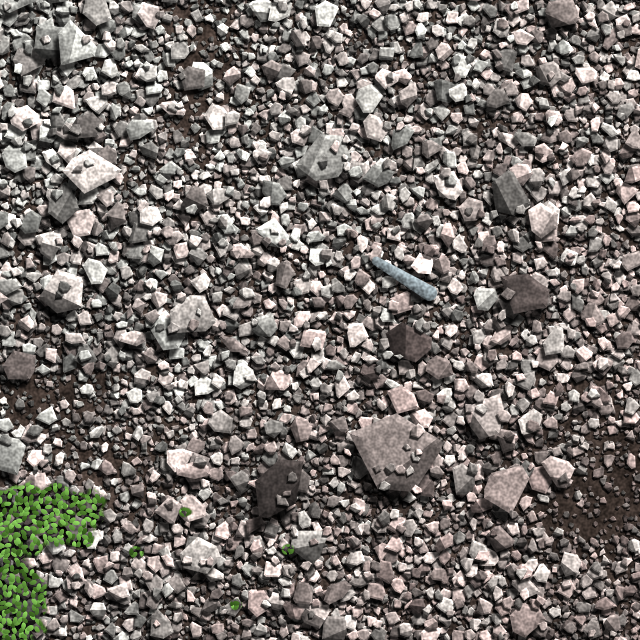
This texture is drawn by a three.js fragment shader. Its source:

```glsl
// Sunlit scree of angular stones on dark soil, with green tufts and a weathered stick.
varying vec2 vUv;

const float TAU = 6.2831853;
const float EDGE = 0.0011;             // edge softness, canvas units
const vec2 SUN = vec2(0.45, 0.89);     // direction towards the light
const float SHADOW_REACH = 0.42;       // shadow length per stone radius
const float SHADOW_DEPTH = 0.24;       // light left inside a shadow
const float STONE_DARK = 0.45;
const float STONE_LIGHT = 1.02;
const vec3 SOIL_DARK = vec3(0.14, 0.115, 0.10);
const vec3 SOIL_LIGHT = vec3(0.38, 0.32, 0.29);
const vec3 TINT_GREY = vec3(0.96, 0.96, 0.93);
const vec3 TINT_PINK = vec3(1.04, 0.92, 0.89);
const vec3 LEAF_DARK = vec3(0.20, 0.34, 0.10);
const vec3 LEAF_LIGHT = vec3(0.54, 0.80, 0.36);
const vec3 STICK_COLOR = vec3(0.60, 0.65, 0.67);

float grain;   // fine surface roughness, shared by all stones

float hash(vec2 p) {
  vec3 q = fract(p.xyx * 0.1031);
  q += dot(q, q.yzx + 33.33);
  return fract((q.x + q.y) * q.z);
}

vec2 hash2(vec2 p) { return vec2(hash(p + 3.7), hash(p + 91.3)); }

float corner(vec2 id, vec2 offset) {
  float a = TAU * hash(id);
  return dot(vec2(cos(a), sin(a)), offset);
}

float gradNoise(vec2 p) {
  vec2 i = floor(p), f = fract(p), e = vec2(0.0, 1.0);
  vec2 u = f * f * f * (f * (f * 6.0 - 15.0) + 10.0);
  return mix(mix(corner(i, f), corner(i + e.yx, f - e.yx), u.x),
             mix(corner(i + e, f - e), corner(i + 1.0, f - 1.0), u.x), u.y);
}

float spot(vec2 p, vec2 centre, vec2 size) {
  vec2 d = (p - centre) / size;
  return exp(-dot(d, d));
}

// Where soil shows through, and where the stones are large
float bareSoil(vec2 p) {
  float b = spot(p, vec2(0.30, 0.91), vec2(0.07, 0.12)) + spot(p, vec2(0.07, 0.37), vec2(0.13, 0.08))
          + spot(p, vec2(0.93, 0.21), vec2(0.13, 0.10)) + 0.8 * spot(p, vec2(0.19, 0.27), vec2(0.08, 0.05));
  return clamp(b + 0.7 * gradNoise(p * 7.0 + 4.0) - 0.03, 0.0, 1.0);
}

float coarse(vec2 p) { return spot(p, vec2(0.06, 0.80), vec2(0.18, 0.24)); }

// One convex stone with cast shadow, split facet and bevelled rim
void stone(inout vec3 col, vec2 q, float r, vec2 key, float aa, float tone, float pink) {
  float turn = TAU * hash(key + 1.7), slim = 0.5 * hash(key + 2.9);
  float dist = -9.0, shade = -9.0;
  vec2 rim = SUN;
  for (int k = 0; k < 6; k++) {
    vec2 h = hash2(key + float(k) * 3.17 + 0.61);
    float a = turn + (float(k) + 0.8 * (h.x - 0.5)) * TAU / 6.0;
    vec2 n = vec2(cos(a), sin(a));
    float reach = r * mix(0.65, 1.05, h.y) * (1.0 - slim * abs(sin(a - turn)));
    float d = dot(q, n) - reach;
    if (d > dist) { dist = d; rim = n; }
    shade = max(shade, dot(q + SUN * r * SHADOW_REACH, n) - reach);
  }
  col *= mix(1.0, SHADOW_DEPTH, smoothstep(0.08 * r + aa, -0.12 * r, shade));
  float facetTurn = TAU * hash(key + 4.3);
  vec2 facetDir = vec2(cos(facetTurn), sin(facetTurn));
  float facet = smoothstep(-aa, aa, dot(q, facetDir) - r * mix(0.0, 0.5, hash(key + 5.9)));
  float value = tone * mix(STONE_DARK, STONE_LIGHT, hash(key + 6.1));
  value *= 1.0 + 0.35 * dot(hash2(key + 7.7) - 0.5, q / r);
  value *= mix(1.0, 0.78 + 0.34 * dot(facetDir, SUN), facet);
  value *= 1.0 + 0.32 * dot(rim, SUN) * smoothstep(-0.24 * r, -0.12 * r, dist);
  vec3 tint = mix(TINT_GREY, TINT_PINK, clamp(hash(key + 8.3) * 0.9 + pink, 0.0, 1.0));
  col = mix(col, value * (1.0 + grain) * tint, smoothstep(aa, -aa, dist));
}

// Jittered grid of stones; bareLoss thins it on soil, coarseGain adds to it
void stoneLayer(inout vec3 col, vec2 p, float cells, float cover, float bareLoss, float coarseGain, float tone) {
  vec2 g = p * cells, id = floor(g);
  for (int j = -1; j <= 1; j++) for (int i = -1; i <= 1; i++) {
    vec2 cell = id + vec2(float(i), float(j));
    vec2 key = cell + cells * 1.37;
    vec2 centre = cell + 0.15 + 0.7 * hash2(key);
    if (length(g - centre) > 1.15) continue;
    vec2 at = centre / cells;
    float chance = cover * (1.0 - bareLoss * bareSoil(at)) + coarseGain * coarse(at);
    if (hash(key + 5.3) > chance) continue;
    float r = mix(0.42, 0.74, hash(key + 9.1));
    stone(col, g - centre, r, key, EDGE * cells, tone, 0.35 * (at.x - at.y));
  }
}

// Small leaves scattered where the tufts grow
void leaves(inout vec3 col, vec2 p) {
  float grow = spot(p, vec2(0.07, 0.20), vec2(0.10, 0.045)) + spot(p, vec2(0.01, 0.06), vec2(0.06, 0.09));
  for (int k = 0; k < 6; k++) {
    vec2 at = vec2(0.05 + 0.08 * float(k), 0.05 + 0.24 * hash(vec2(float(k), 2.4)));
    grow += 0.65 * spot(p, at, vec2(0.016, 0.012));
  }
  grow += 0.3 * gradNoise(p * 38.0);
  if (grow < 0.3) return;
  col *= mix(1.0, 0.45, smoothstep(0.3, 0.5, grow));
  vec2 g = p * 110.0, id = floor(g);
  for (int j = -1; j <= 1; j++) for (int i = -1; i <= 1; i++) {
    vec2 cell = id + vec2(float(i), float(j));
    vec2 q = g - cell - hash2(cell + 0.4);
    float a = TAU * hash(cell + 2.2), h = hash(cell + 6.6);
    float d = length(vec2(dot(q, vec2(cos(a), sin(a))), 1.6 * dot(q, vec2(-sin(a), cos(a))))) - 0.62;
    float alpha = smoothstep(0.12, -0.12, d) * smoothstep(0.36, 0.46, grow);
    col = mix(col, mix(LEAF_DARK, LEAF_LIGHT, h) * (1.0 + 0.3 * dot(q, SUN)), alpha);
  }
}

// Tapered round stick and its shadow
void stick(inout vec3 col, vec2 p) {
  vec2 a = vec2(0.588, 0.592), axis = vec2(0.083, -0.050);
  float t = clamp(dot(p - a, axis) / dot(axis, axis), 0.0, 1.0);
  vec2 q = p - a - axis * t;
  float r = mix(0.007, 0.012, t);
  col *= mix(1.0, 0.3, smoothstep(0.004, -0.004, length(q + SUN * 0.009) - r));
  float light = 0.88 + 0.35 * dot(q, SUN) / r + grain;
  col = mix(col, STICK_COLOR * light, smoothstep(EDGE, -EDGE, length(q) - r));
}

void main() {
  vec2 p = vUv;
  grain = 0.30 * gradNoise(p * 95.0) + 0.34 * gradNoise(p * 230.0 + 7.0);
  float crumbs = 0.5 + 0.5 * gradNoise(p * 24.0) + 1.6 * grain;
  vec3 col = mix(SOIL_DARK, SOIL_LIGHT, clamp(crumbs, 0.0, 1.0));

  // Stones from grit to cobbles
  stoneLayer(col, p, 125.0, 0.62, 0.35, 0.0, 0.70);
  stoneLayer(col, p, 74.0, 0.85, 0.85, 0.0, 0.92);
  stoneLayer(col, p, 48.0, 0.68, 1.0, 0.1, 1.0);
  stoneLayer(col, p, 31.0, 0.30, 1.0, 0.4, 1.0);
  stoneLayer(col, p, 18.0, 0.07, 1.0, 0.35, 0.98);

  // Half-buried slabs and one pale block, then loose chips over them
  stone(col, p - vec2(0.43, 0.235), 0.055, vec2(3.1, 8.2), EDGE, 0.55, 0.3);
  stone(col, p - vec2(0.63, 0.29), 0.065, vec2(5.4, 1.9), EDGE, 0.65, 0.5);
  stone(col, p - vec2(0.82, 0.545), 0.042, vec2(7.7, 4.6), EDGE, 0.50, 0.2);
  stone(col, p - vec2(0.64, 0.465), 0.036, vec2(2.3, 6.8), EDGE, 0.60, 0.4);
  stone(col, p - vec2(0.66, 0.59), 0.025, vec2(9.2, 3.3), EDGE, 1.25, 0.0);
  stoneLayer(col, p, 62.0, 0.16, 1.0, 0.0, 1.0);

  stick(col, p);
  leaves(col, p);
  col *= 1.0 + 0.22 * gradNoise(p * 5.0 + 2.0) + 0.10 * (p.y - p.x);
  gl_FragColor = vec4(clamp(col, 0.0, 1.0), 1.0);
}
```
